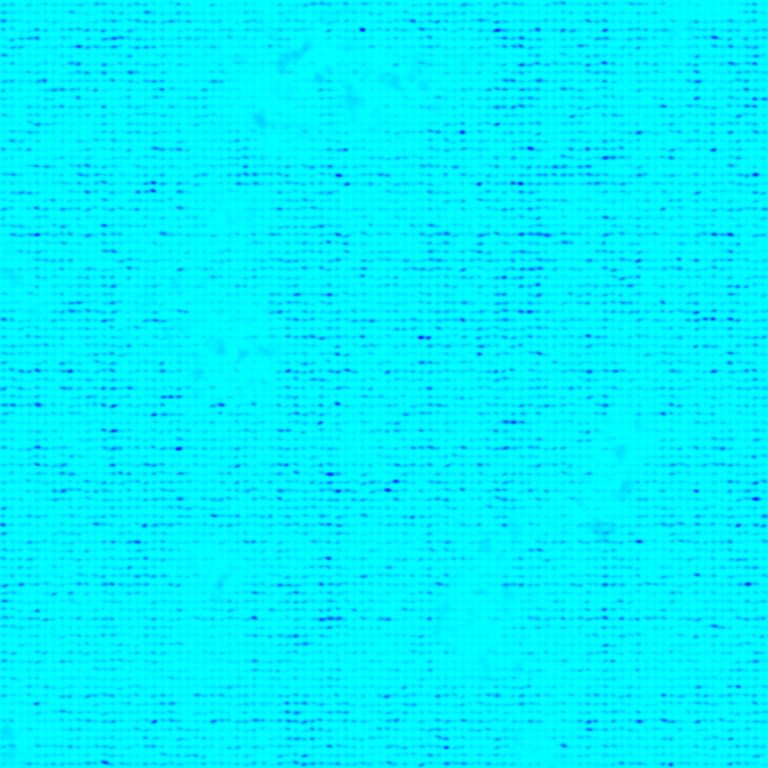
This texture is drawn by a Shadertoy shader. Its source:

```glsl
// Cyan woven cloth: rows of small blue stitch dots with uneven ink and worn patches.

vec2 hash2(vec2 p) {
    vec3 q = fract(vec3(p.xyx) * vec3(0.1031, 0.1030, 0.0973));
    q += dot(q, q.yzx + 33.33);
    return fract((q.xx + q.yz) * q.zy);
}

float gradientNoise(vec2 p) {
    vec2 i = floor(p), f = fract(p);
    vec2 u = f * f * f * (f * (f * 6.0 - 15.0) + 10.0);
    vec2 e = vec2(0.0, 1.0);
    float a = dot(hash2(i + 200.0) * 2.0 - 1.0, f);
    float b = dot(hash2(i + 200.0 + e.yx) * 2.0 - 1.0, f - e.yx);
    float c = dot(hash2(i + 200.0 + e.xy) * 2.0 - 1.0, f - e.xy);
    float d = dot(hash2(i + 200.0 + e.yy) * 2.0 - 1.0, f - e.yy);
    return mix(mix(a, b, u.x), mix(c, d, u.x), u.y);
}

// Worn areas, where the weave fades out
float wornPatch(vec2 uv) {
    float n = gradientNoise(uv * 3.6 + 7.3) + 0.35 * gradientNoise(uv * 11.0 + 2.7);
    return smoothstep(0.12, 0.4, n);
}

// Ink of one stitch: thread, run and single-stitch variation
float stitchInk(vec2 cell, vec2 grid) {
    float row = hash2(vec2(cell.y, 71.0)).x - 0.5;
    float column = hash2(vec2(cell.x, 19.0)).y - 0.5;
    float rowShift = 40.0 * hash2(vec2(cell.y, 5.0)).y;
    float run = gradientNoise(vec2(cell.x * 0.37 + rowShift, cell.y * 0.5 + 0.25));
    float cluster = gradientNoise(cell * vec2(0.19, 0.23) + 31.4);
    vec2 h = hash2(cell + 311.0);
    float amount = 0.75 * row + 0.8 * column + 1.7 * run + 0.8 * cluster;
    amount += 1.2 * (h.x + h.y - 1.0) - 1.4 * wornPatch(cell / grid);
    return 0.16 * exp(amount);
}

void mainImage(out vec4 fragColor, in vec2 fragCoord) {
    vec2 uv = fragCoord / iResolution.xy;
    vec2 grid = vec2(92.0, 90.0);
    vec2 p = uv * grid;
    p += 0.22 * vec2(gradientNoise(p * 0.4), gradientNoise(p * 0.45 + 60.0));

    // Soft dashes, summed over the neighbouring cells
    float ink = 0.0;
    for (int y = -1; y <= 1; y++) {
        for (int x = -1; x <= 1; x++) {
            vec2 cell = floor(p) + vec2(x, y);
            vec2 h = hash2(cell + 97.0);
            vec2 offset = p - cell - 0.5 - (h - 0.5) * vec2(0.24, 0.2);
            offset.y += 0.3 * (h.y - 0.5) * offset.x;
            vec2 q = offset / vec2(0.31 + 0.14 * h.x, 0.21);
            ink += stitchInk(cell, grid) * exp(-dot(q, q));
        }
    }

    // Faint upright threads between the rows
    float worn = wornPatch(uv);
    float thread = 0.5 + 0.5 * cos(6.2832 * (p.x - 0.5));
    ink += 0.02 * thread * thread * (1.0 - 0.6 * worn);

    // Smoky wisps in the worn patches
    float wisp = gradientNoise(uv * 34.0) + 0.6 * gradientNoise(uv * 75.0 + 9.0);
    ink += worn * 0.16 * smoothstep(0.0, 0.7, wisp);

    ink = min(ink / (1.0 + 0.2 * ink * ink), 0.85);
    fragColor = vec4(mix(vec3(0.0, 1.0, 1.0), vec3(0.0, 0.0, 1.0), ink), 1.0);
}
```
